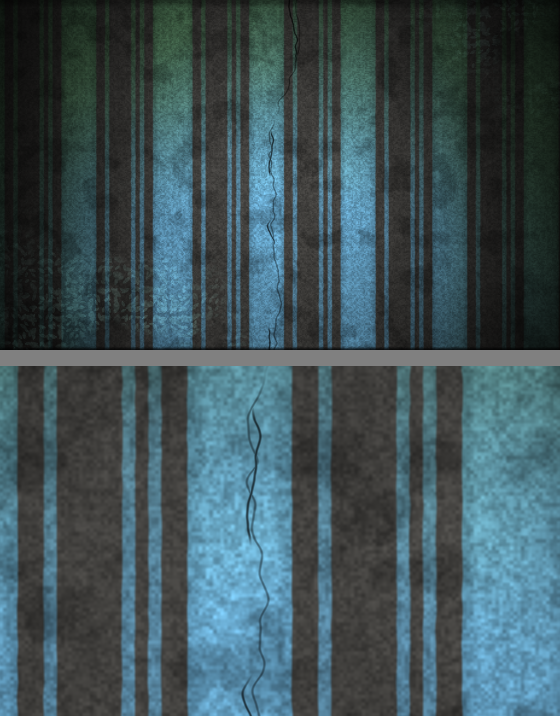
Top: the whole. Bottom: its middle third, enlarged.
A Shadertoy shader for this pattern:

```glsl
float hash(vec2 p) {
    return fract(sin(dot(p, vec2(127.1, 311.7))) * 43758.5453);
}

float noise(vec2 p) {
    vec2 i = floor(p), f = fract(p);
    f = f * f * (3.0 - 2.0 * f);
    return mix(mix(hash(i), hash(i + vec2(1, 0)), f.x),
               mix(hash(i + vec2(0, 1)), hash(i + vec2(1, 1)), f.x), f.y);
}

float fbm(vec2 p) {
    float sum = 0.0, amp = 0.5;
    for (int i = 0; i < 5; i++) {
        sum += amp * noise(p);
        p = mat2(1.6, 1.2, -1.2, 1.6) * p + 7.3;
        amp *= 0.5;
    }
    return sum / 0.97;
}

float band(float x, float a, float b, float soft) {
    return smoothstep(a - soft, a + soft, x) - smoothstep(b - soft, b + soft, x);
}

// One randomly turned leaf per cell
float leaves(vec2 p) {
    vec2 cell = floor(p);
    float angle = 6.283 * hash(cell);
    vec2 q = fract(p) - 0.5;
    q = mat2(cos(angle), -sin(angle), sin(angle), cos(angle)) * q;
    float width = 0.2 * (1.0 - 4.5 * q.x * q.x);
    float blade = smoothstep(0.08, -0.08, abs(q.y) - width);
    return blade * step(0.35, hash(cell + 9.0)) * smoothstep(0.47, 0.4, abs(q.x));
}

float crack(vec2 p, float center, float seed, float pixel) {
    float path = center + 0.05 * (fbm(vec2(p.y * 7.0, seed)) - 0.5)
               + 0.012 * (noise(vec2(p.y * 45.0, seed)) - 0.5);
    float gaps = smoothstep(0.38, 0.55, noise(vec2(p.y * 9.0, seed + 4.0)));
    return gaps * smoothstep(0.0012 + pixel, 0.0, abs(p.x - path));
}

void mainImage(out vec4 fragColor, in vec2 fragCoord) {
    vec2 uv = fragCoord / iResolution.xy;
    vec2 p = fragCoord / iResolution.y;
    float pixel = 1.0 / iResolution.y;

    // Stripe units: 21 per repeat, with one wider gap after the second group
    float u = uv.x * 128.43 - 1.07 - 1.07 * step(0.31, uv.x);
    u += 0.12 * (noise(p * vec2(40.0, 60.0)) - 0.5);
    float x = mod(u + 4.0, 21.0) - 4.0;
    float soft = 0.1 + 64.0 / iResolution.x;
    float group = band(x, 0.0, 13.0, soft);
    float pinstripes = band(x, 2.0, 3.0, soft) + band(x, 8.0, 9.0, soft)
                     + band(x, 10.0, 11.0, soft);
    float dark = group - 0.85 * pinstripes;

    // Blue heart fading to green at the top and sides
    float cloud = fbm(p * 4.0);
    float side = abs(uv.x - 0.49);
    float blue = smoothstep(1.05, 0.4, uv.y + 1.3 * side * side + 0.2 * (cloud - 0.5));
    blue *= 1.0 - 0.65 * smoothstep(0.2, 0.5, side);
    vec3 paint = mix(vec3(0.33, 0.50, 0.36), vec3(0.39, 0.63, 0.77), blue);
    paint *= 1.0 - 0.14 * band(x, -0.8, 13.8, 0.8);
    vec3 color = mix(paint, vec3(0.255, 0.25, 0.24), dark);

    // Ghosted foliage in the worn corners
    float worn = smoothstep(0.55, 0.05, length((uv - vec2(0.05, 0.12)) * vec2(1.0, 1.2)))
               + smoothstep(0.34, 0.05, length(uv - vec2(0.95, 0.88)))
               + 0.7 * smoothstep(0.22, 0.0, uv.y) * smoothstep(0.6, 0.3, uv.x);
    worn *= smoothstep(0.4, 0.62, fbm(p * 6.0 + 20.0));
    float foliage = 0.0;
    for (int i = 0; i < 3; i++) {
        float k = float(i);
        foliage = max(foliage, leaves(p * (24.0 + 13.0 * k) + 3.7 * k + 0.6 * noise(p * 12.0)));
    }
    color += worn * foliage * vec3(0.10, 0.16, 0.15);

    // Paper stains, grain and creases
    color *= 0.8 + 0.4 * cloud;
    color *= 1.0 - 0.2 * smoothstep(0.54, 0.72, fbm(p * 19.0 + 5.0));
    color *= 1.0 + 0.22 * (noise(p * 150.0) - 0.5) + 0.28 * (noise(p * 290.0) - 0.5);
    vec2 slant = mat2(0.8, -0.6, 0.6, 0.8) * p;
    float crease = 1.0 - abs(2.0 * fbm(slant * vec2(5.0, 11.0)) - 1.0);
    color += 0.035 * pow(crease, 24.0) * smoothstep(0.4, 0.7, noise(p * 5.0 + 2.0));

    // Broken cracks running down the middle
    float center = 0.775 + 0.06 * smoothstep(0.6, 0.9, uv.y);
    float cracks = max(crack(p, center, 1.0, pixel),
                       0.6 * crack(p, center + 0.01, 6.0, pixel));
    color *= 1.0 - 0.65 * cracks;

    // Vignette and dirty borders
    vec2 away = uv - vec2(0.49, 0.44);
    color *= 1.04 * exp(-dot(away * away, vec2(5.6, 1.5)));
    color *= 0.25 + 0.75 * smoothstep(0.0, 0.012, uv.y);
    float rim = 1.0 - uv.y + 0.025 * (fbm(p * vec2(14.0, 30.0)) - 0.5);
    color *= 0.65 + 0.35 * smoothstep(0.0, 0.03, rim);

    fragColor = vec4(clamp(color, 0.0, 1.0), 1.0);
}
```
